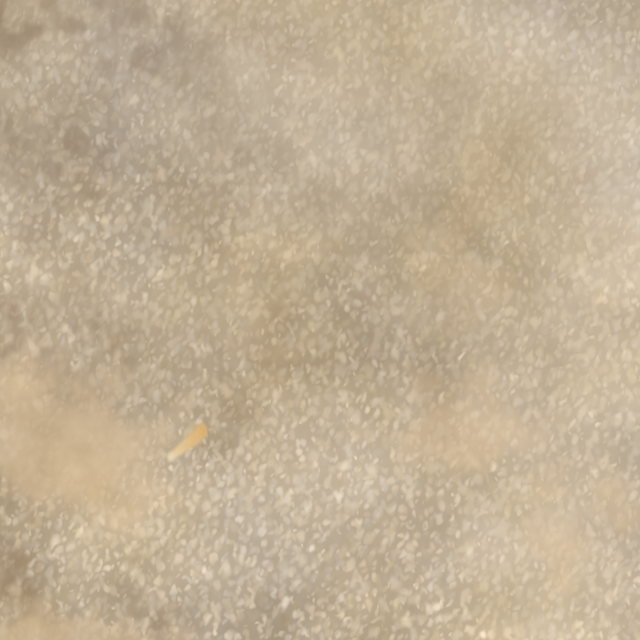
A Shadertoy shader for this texture:

```glsl
// Weathered gravel ground: soft tilted grains, smooth sand drifts and one pale pebble.
#define GRAIN_CELLS 46.0
#define GRAIN_TILT 0.3
#define GRAIN_OPACITY 0.7
#define TONE_SPREAD 0.12
#define GAP_COLOR vec3(0.705, 0.638, 0.540)
#define MEAN_COLOR vec3(0.775, 0.710, 0.612)
#define COOL_GRAIN vec3(0.795, 0.745, 0.672)
#define WARM_GRAIN vec3(0.805, 0.727, 0.600)
#define SAND_COLOR vec3(0.805, 0.710, 0.580)
#define DIRT_COLOR vec3(0.590, 0.510, 0.415)
#define BROAD_TONE 0.18

float hash(vec2 p) {
    return fract(sin(dot(p, vec2(127.1, 311.7))) * 43758.5453);
}

float noise(vec2 p) {
    vec2 i = floor(p), f = fract(p);
    f = f * f * (3.0 - 2.0 * f);
    return mix(mix(hash(i), hash(i + vec2(1, 0)), f.x),
               mix(hash(i + vec2(0, 1)), hash(i + vec2(1, 1)), f.x), f.y);
}

vec2 rotate(vec2 p, float a) {
    float c = cos(a), s = sin(a);
    return vec2(c * p.x - s * p.y, s * p.x + c * p.y);
}

float fbm(vec2 p) {
    float sum = 0.0, amp = 0.53;
    for (int i = 0; i < 4; i++) {
        sum += amp * noise(p);
        p = rotate(p, 0.6) * 2.03 + 17.3;
        amp *= 0.5;
    }
    return sum;
}

// Lays one jittered layer of soft oval grains of mixed size over the ground
vec3 addGrains(vec3 ground, vec2 uv, float cells, float seed) {
    vec2 p = uv * cells;
    p += 0.35 * (vec2(noise(p * 1.7 + seed), noise(p * 1.7 + seed + 40.0)) - 0.5);
    for (int y = -1; y <= 1; y++)
    for (int x = -1; x <= 1; x++) {
        vec2 id = floor(p) + vec2(x, y);
        vec2 key = id + seed;
        vec2 center = id + 0.1 + 0.8 * vec2(hash(key), hash(key + 31.7));
        float size = mix(0.5, 1.1, hash(key + 57.1));
        float tilt = GRAIN_TILT + 1.3 * (hash(key + 73.9) - 0.5);
        vec2 q = rotate(p - center, tilt) / (vec2(0.36, 0.56) * size);
        float mask = smoothstep(1.2, 0.25, length(q));

        float tone = 2.0 * hash(key + 91.3) - 1.0;
        float glint = 0.08 * smoothstep(0.9, 1.0, hash(key + 12.4));
        vec3 grain = mix(COOL_GRAIN, WARM_GRAIN, hash(key + 44.2));
        grain += TONE_SPREAD * tone * abs(tone) + glint;
        ground = mix(ground, grain, mask * GRAIN_OPACITY);
    }
    return ground;
}

// Sand cover: a broad drift at the left edge and smaller scattered ones
float sandCover(vec2 uv) {
    float ragged = fbm(uv * 14.0 + 4.0) - 0.5;
    float drift = 1.0 - length((uv - vec2(0.06, 0.31)) / vec2(0.21, 0.10));
    float broad = smoothstep(-0.35, 0.5, drift + 1.8 * ragged);
    float small = smoothstep(0.53, 0.75, fbm(uv * vec2(7.0, 9.0) + 21.0));
    return max(broad, 0.7 * small * smoothstep(0.8, 0.4, uv.y));
}

// Dirt gathers in ragged bands that fade out from the left edge
float dirtCover(vec2 uv) {
    float band = 0.5 + 0.5 * cos(12.566 * (uv.y - 0.47 + 0.25 * uv.x));
    float left = smoothstep(0.6, 0.0, uv.x);
    float blotch = smoothstep(0.3, 0.75, fbm(uv * 8.0 + 2.0) + 0.25 * band - 0.1);
    float speckle = smoothstep(0.2, 0.8, noise(rotate(uv, GRAIN_TILT) * vec2(62.0, 40.0)));
    return left * blotch * mix(0.25, 1.0, speckle);
}

// Tapered capsule distance for the pale pebble
float pebbleDistance(vec2 uv, out float along) {
    vec2 foot = vec2(0.269, 0.288), axis = vec2(0.044, 0.035);
    along = clamp(dot(uv - foot, axis) / dot(axis, axis), 0.0, 1.0);
    return length(uv - foot - axis * along) - mix(0.006, 0.011, along);
}

void mainImage(out vec4 fragColor, in vec2 fragCoord) {
    vec2 uv = fragCoord / iResolution.y;

    // Grains, from the finest layer up to the largest
    vec3 gravel = GAP_COLOR;
    for (int i = 0; i < 3; i++) {
        float layer = float(i);
        gravel = addGrains(gravel, uv, GRAIN_CELLS * (1.5 - 0.25 * layer), 19.0 * layer);
    }

    // Contrast fades towards the upper right
    float rough = smoothstep(1.25, 0.1, 0.65 * uv.x + 0.75 * uv.y);
    float contrast = mix(0.5, 1.0, rough) * mix(0.6, 1.4, fbm(uv * 6.0 + 9.0));
    vec3 color = mix(MEAN_COLOR, gravel, contrast);

    // Dirt, then sand drifts
    color = mix(color, DIRT_COLOR, 0.65 * dirtCover(uv));
    vec3 sand = SAND_COLOR + 0.04 * (fbm(uv * 40.0) - 0.5);
    color = mix(color, sand, 0.85 * sandCover(uv));

    // Broad changes of tone and warmth, lighter to the right
    color += BROAD_TONE * (fbm(uv * 4.0 + 6.0) - 0.5);
    color += 0.10 * (fbm(uv * 16.0 + 3.0) - 0.5) + 0.035 * (uv.x - 0.4);
    color += vec3(0.03, 0.0, -0.07) * (fbm(uv * 5.0 + 33.0) - 0.5);

    // Pebble, cream at its foot and ochre at its head
    float along;
    float d = pebbleDistance(uv + 0.012 * (noise(uv * 60.0) - 0.5), along);
    vec3 pebble = mix(vec3(0.92, 0.85, 0.70), vec3(0.87, 0.70, 0.44), along);
    color = mix(color, pebble, 0.9 * smoothstep(0.004, -0.005, d));

    fragColor = vec4(clamp(color, 0.0, 1.0), 1.0);
}
```
